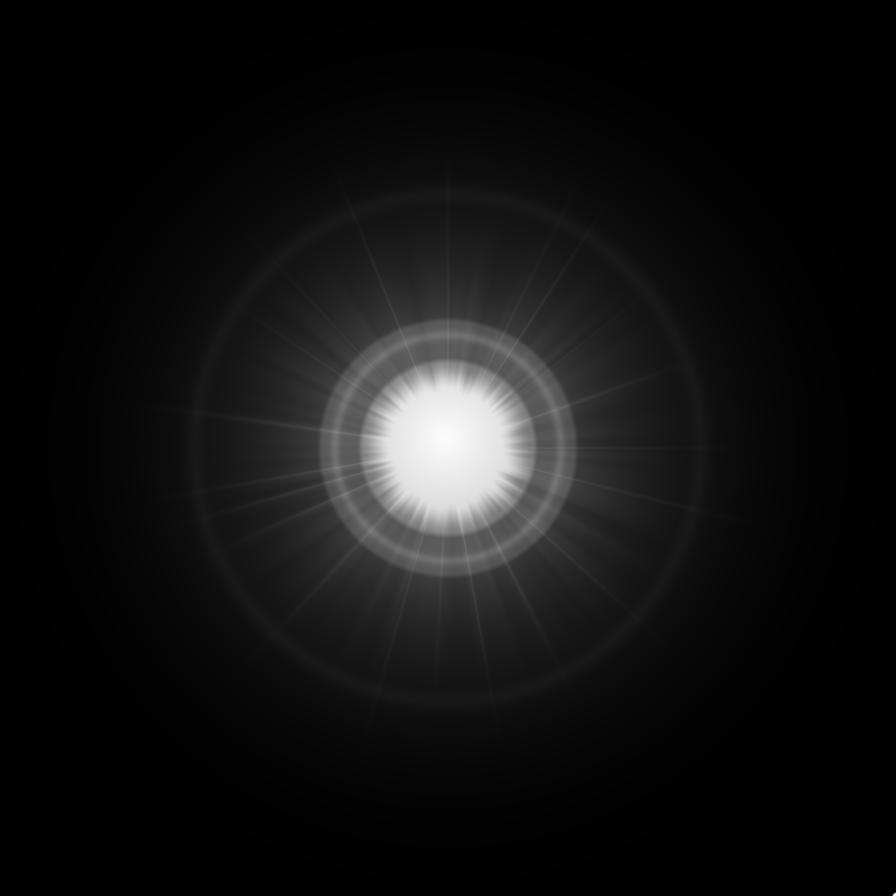
This background is drawn by a WebGL 2 fragment shader. Its source:

```glsl
#version 300 es
precision highp float;

uniform vec2 u_resolution;
out vec4 fragColor;

const float TAU = 6.2831853;

// Bearings of the long rays, in degrees
const float rayAngles[20] = float[20](
    0.0, 19.5, 38.0, 57.0, 64.0, 90.0, 112.0, 133.0, 146.0, 172.0,
    190.0, 196.0, 204.0, 227.0, 254.0, 267.0, 280.0, 297.0, 318.0, 346.0);

float hash(float n) {
    return fract(sin(n * 127.1) * 43758.5453);
}

// Smooth noise around the circle, closed after the given number of cells
float angularNoise(float turn, float cells, float seed) {
    float x = turn * cells;
    float cell = floor(x);
    float a = hash(mod(cell, cells) + seed);
    float b = hash(mod(cell + 1.0, cells) + seed);
    return mix(a, b, smoothstep(0.0, 1.0, x - cell));
}

float softDisc(float r, float inner, float outer) {
    return 1.0 - smoothstep(inner, outer, r);
}

float ring(float r, float radius, float width) {
    float d = (r - radius) / width;
    return exp(-d * d);
}

float longRays(float angle, float r) {
    float light = 0.0;
    for (int i = 0; i < 20; i++) {
        float id = float(i);
        float delta = angle - radians(rayAngles[i]);
        delta = abs(mod(delta + 0.5 * TAU, TAU) - 0.5 * TAU);
        float width = 0.007 + 0.007 * hash(id + 3.0);
        float reach = 0.30 + 0.12 * hash(id + 41.0);
        float fade = softDisc(r, 0.10, reach);
        light += (0.5 + 0.5 * hash(id + 17.0)) * fade * exp(-delta * delta / (width * width));
    }
    return light;
}

void main() {
    vec2 p = (gl_FragCoord.xy - 0.5 * u_resolution) / min(u_resolution.x, u_resolution.y);
    float r = length(p);
    float angle = atan(p.y, p.x);
    float turn = fract(angle / TAU);

    // Wide glow
    float light = min(0.81 * exp(-8.8 * r), 0.25) * softDisc(r, 0.28, 0.56);

    // Thin discs and rings
    light += 0.10 * softDisc(r, 0.140, 0.147);
    light += 0.085 * ring(r, 0.126, 0.005);
    light += 0.028 * ring(r, 0.283, 0.009);

    // Fine streaks and long rays
    float streaks = 0.6 * angularNoise(turn, 130.0, 5.0) + 0.4 * angularNoise(turn, 61.0, 211.0) - 0.5;
    light += 0.07 * streaks * smoothstep(0.06, 0.09, r) * softDisc(r, 0.10, 0.30);
    light += 0.06 * longRays(angle, r) * smoothstep(0.07, 0.10, r);

    // Halo with a ragged inner edge
    float raggedRadius = r - 0.012 * streaks;
    light += 0.15 * softDisc(r, 0.094, 0.102);
    light += 0.37 * softDisc(raggedRadius, 0.062, 0.098);

    // Hot spot, a little above the middle
    float hotDistance = length(p - vec2(-0.003, 0.011));
    light += 0.12 * max(0.0, 1.0 - hotDistance / 0.075);

    // Pale tip in the lower right corner
    light += softDisc(length(p - vec2(0.5, -0.5)), 0.002, 0.005);

    fragColor = vec4(vec3(clamp(light, 0.0, 1.0)), 1.0);
}
```
